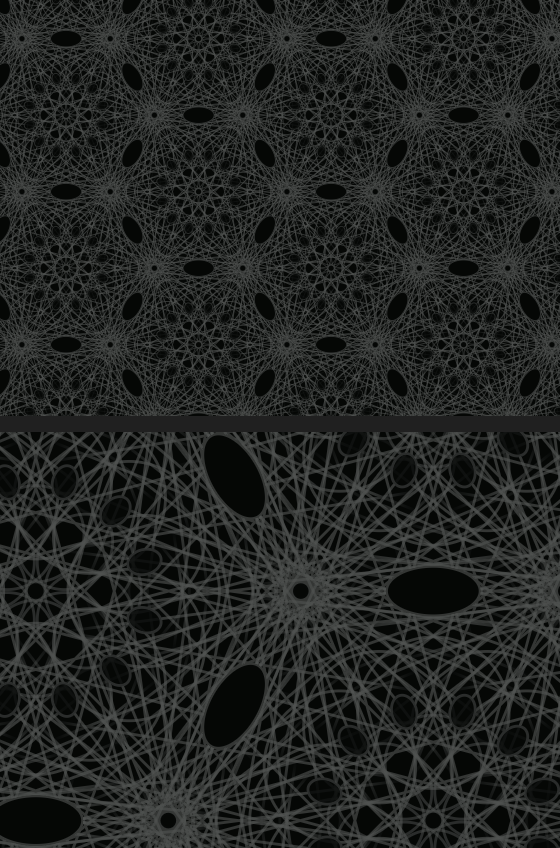
Top, the full canvas; bottom, a detail of the centre.
A Shadertoy shader for this pattern:

```glsl
#define CELLS_ACROSS 3.66
#define ANCHOR vec2(2.164, 1.966)
#define LINE_WIDTH 0.0062
#define LINE_OPACITY 0.62
#define VOID_AXES vec2(0.054, 0.102)
#define OVAL_AXES vec2(0.037, 0.027)
#define GROUND vec3(0.018, 0.026, 0.020)
#define THREAD vec3(0.315, 0.325, 0.318)

const float TAU = 6.2831853;
const float ROOT3 = 1.7320508;

vec2 rotate(vec2 p, float a) {
    float c = cos(a), s = sin(a);
    return vec2(c * p.x + s * p.y, c * p.y - s * p.x);
}

// Reflect the plane into one twelfth of a hexagonal cell
vec2 foldHexagon(vec2 p) {
    vec2 size = vec2(1.0, ROOT3);
    vec2 a = mod(p + 0.5 * size, size) - 0.5 * size;
    vec2 b = mod(p, size) - 0.5 * size;
    vec2 q = abs(dot(a, a) < dot(b, b) ? a : b);
    vec2 mirror = vec2(-0.5, 0.5 * ROOT3);
    q -= 2.0 * max(dot(q, mirror), 0.0) * mirror;
    return vec2(q.x, abs(q.y));
}

// Distance to the nearest of count lines tangent to an ellipse
float tangentDistance(vec2 p, vec2 axes, float count) {
    vec2 u = p / axes;
    float angle = atan(u.y, u.x + 1e-6);
    float spread = acos(1.0 / max(length(u), 1.0));
    float stride = TAU / count;
    float d = 1e3;
    for (float side = -1.0; side < 2.0; side += 2.0) {
        float t = (floor((angle + side * spread) / stride) + 0.5) * stride;
        vec2 normal = vec2(cos(t), sin(t));
        d = min(d, abs(dot(u, normal) - 1.0) / length(normal / axes));
    }
    return d;
}

float ellipseDistance(vec2 p, vec2 axes) {
    vec2 u = p / axes;
    float r = max(length(u), 1e-4);
    return (r - 1.0) * r / max(length(u / axes), 1e-4);
}

float stroke(float d, float pixel) {
    return LINE_OPACITY * clamp(0.5 + (0.5 * LINE_WIDTH - abs(d)) / pixel, 0.0, 1.0);
}

float fade(vec2 p, float reach) {
    return 1.0 - smoothstep(0.65 * reach, reach, length(p));
}

void mainImage(out vec4 fragColor, in vec2 fragCoord) {
    float pixel = CELLS_ACROSS / iResolution.x;
    vec2 q = foldHexagon((fragCoord * pixel - ANCHOR).yx);
    float bare = 1.0;

    // Straight stars around rosettes, hubs and voids
    for (int i = 0; i < 3; i++) {
        float turn = float(i) * TAU / 6.0;

        vec2 corner = i == 0 ? vec2(0.0) : rotate(vec2(1.0, 0.0), TAU / 6.0 - turn);
        vec2 rosette = q - vec2(corner.x, abs(corner.y));
        if (i == 2) rosette = q - vec2(0.5, 0.5 * ROOT3);
        bare *= 1.0 - stroke(tangentDistance(rosette, vec2(0.075), 12.0), pixel) * fade(rosette, 0.64);
        bare *= 1.0 - stroke(tangentDistance(rosette, vec2(0.165), 12.0), pixel) * fade(rosette, 0.60);

        float hubAngle = TAU / 12.0 * float(2 * i - 1);
        vec2 hub = q - vec2(cos(hubAngle), sin(hubAngle)) / ROOT3;
        bare *= 1.0 - stroke(tangentDistance(hub, vec2(0.020), 24.0), pixel) * fade(hub, 0.55);
        bare *= 1.0 - stroke(tangentDistance(hub, vec2(0.052), 12.0), pixel) * fade(hub, 0.40);

        vec2 center = i == 2 ? vec2(0.75, 0.25 * ROOT3) : 0.5 * vec2(cos(turn), sin(turn));
        vec2 eye = rotate(q - center, turn);
        bare *= 1.0 - stroke(tangentDistance(eye, VOID_AXES, 16.0), pixel) * fade(eye, 0.42);
    }

    // Interlaced circles of the rosette
    for (int k = 0; k < 12; k++) {
        vec2 p = rotate(q, float(k) * TAU / 12.0);
        bare *= 1.0 - stroke(length(p - vec2(0.235, 0.0)) - 0.165, pixel);
        bare *= 1.0 - 0.8 * stroke(length(p - vec2(0.125, 0.0)) - 0.105, pixel);
    }

    // Dark openings with thin rims
    float opening = ellipseDistance(q - vec2(0.5, 0.0), VOID_AXES);
    float oval = ellipseDistance(rotate(q, TAU / 24.0) - vec2(0.245, 0.0), OVAL_AXES);
    float ink = 1.0 - bare;
    ink *= smoothstep(-pixel, pixel, opening);
    ink *= mix(0.2, 1.0, smoothstep(-pixel, pixel, oval));
    ink = max(ink, max(stroke(opening, pixel), 0.8 * stroke(oval, pixel)));

    fragColor = vec4(mix(GROUND, THREAD, ink), 1.0);
}
```
